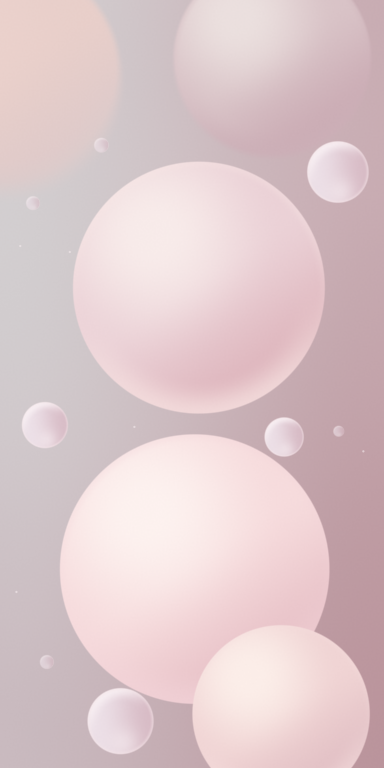
A WebGL 2 fragment shader for this background:

```glsl
#version 300 es
precision highp float;

uniform vec2 u_resolution;
out vec4 fragColor;

#define LIGHT_POS vec2(-0.36, 0.42)
#define RIM_STRENGTH 0.65
#define HAZE_AMOUNT 0.012
#define GRAIN_AMOUNT 0.006
#define SPECK_CELLS 7.0
#define SPECK_DENSITY 0.10

const int BUBBLE_COUNT = 8;
// Centre and radius of each small bubble
const vec3 BUBBLES[BUBBLE_COUNT] = vec3[](
    vec3(0.880, 1.552, 0.080), vec3(0.117, 0.893, 0.060),
    vec3(0.740, 0.862, 0.051), vec3(0.314, 0.122, 0.086),
    vec3(0.264, 1.622, 0.019), vec3(0.086, 1.471, 0.018),
    vec3(0.882, 0.877, 0.014), vec3(0.122, 0.276, 0.018));

struct Palette { vec3 lit; vec3 body; vec3 shade; vec3 rim; };

vec2 hash2(vec2 p) {
    vec3 q = fract(p.xyx * vec3(0.1031, 0.1030, 0.0973));
    q += dot(q, q.yzx + 33.33);
    return fract((q.xx + q.yz) * q.zy);
}

float gradientNoise(vec2 p) {
    vec2 i = floor(p), f = fract(p);
    vec2 u = f * f * f * (f * (f * 6.0 - 15.0) + 10.0);
    vec4 corner;
    for (int k = 0; k < 4; k++) {
        vec2 o = vec2(k & 1, k >> 1);
        corner[k] = dot(hash2(i + o) * 2.0 - 1.0, f - o);
    }
    return mix(mix(corner.x, corner.y, u.x), mix(corner.z, corner.w, u.x), u.y);
}

// Grey mist on the left turning to dusty rose on the right
vec3 backdrop(vec2 p) {
    float h = clamp(p.y * 0.5, 0.0, 1.0);
    vec3 left = mix(vec3(0.79, 0.73, 0.75), vec3(0.825, 0.808, 0.815), smoothstep(0.0, 0.7, h));
    vec3 right = mix(vec3(0.73, 0.58, 0.61), vec3(0.785, 0.675, 0.70), smoothstep(0.0, 0.85, h));
    vec3 col = mix(left, right, smoothstep(0.0, 1.05, p.x));
    return col + HAZE_AMOUNT * gradientNoise(p * vec2(3.0, 2.0));
}

// Large matte ball; softness blurs its lower edge
vec3 drawBall(vec3 under, vec2 p, vec3 ball, Palette c, float softness, float px) {
    vec2 q = (p - ball.xy) / ball.z;
    float r = length(q);
    float blur = px / ball.z + softness * mix(0.25, 1.0, smoothstep(0.3, -0.9, q.y));
    float cover = 1.0 - smoothstep(1.0 - blur, 1.0 + blur, r);
    vec3 col = mix(c.lit, c.body, smoothstep(0.1, 1.05, length(q - LIGHT_POS)));
    float shadow = smoothstep(-0.1, 0.95, dot(q, normalize(vec2(0.55, -0.8))));
    col = mix(col, c.shade, shadow * 0.9);
    float rim = smoothstep(0.72, 1.0, r) * smoothstep(0.0, 1.0, dot(q, vec2(0.12, -0.99)));
    rim += 0.4 * smoothstep(0.93, 1.0, r) * smoothstep(-0.6, 0.7, q.y);
    col = mix(col, c.rim, rim * RIM_STRENGTH);
    return mix(under, col, cover);
}

// Small pearly bubble with a bright crescent and a lower glow
vec3 drawBubble(vec3 under, vec2 p, vec3 bubble, float px) {
    vec2 q = (p - bubble.xy) / bubble.z;
    float r = length(q);
    float blur = px / bubble.z;
    float cover = 1.0 - smoothstep(1.0 - blur, 1.0 + blur, r);
    vec3 col = mix(vec3(0.93, 0.88, 0.91), vec3(0.85, 0.74, 0.78), smoothstep(-0.7, 0.9, q.x));
    float crescent = smoothstep(0.55, 0.95, r) * smoothstep(-0.1, 0.9, dot(q, vec2(-0.5, 0.86)));
    float glow = exp(-5.0 * dot(q - vec2(0.1, -0.65), q - vec2(0.1, -0.65)));
    col = mix(col, vec3(0.99, 0.96, 0.97), clamp(0.8 * crescent + 0.45 * glow, 0.0, 1.0));
    col = mix(col, vec3(0.97, 0.91, 0.92), 0.5 * smoothstep(0.88, 1.0, r));
    float opacity = mix(0.6, 0.95, smoothstep(0.018, 0.05, bubble.z));
    return mix(under, col, cover * opacity);
}

// Sparse dust, at most one grain in each cell
float specks(vec2 p, float px) {
    vec2 cell = floor(p * SPECK_CELLS);
    vec2 rnd = hash2(cell + 17.0);
    vec2 pos = (cell + 0.2 + 0.6 * hash2(cell + 41.0)) / SPECK_CELLS;
    float dot_ = 1.0 - smoothstep(0.001, 0.002 + px, length(p - pos));
    return dot_ * step(rnd.x, SPECK_DENSITY);
}

void main() {
    float px = 2.0 / u_resolution.y;
    vec2 p = vec2(0.5, 1.0) + (gl_FragCoord.xy - 0.5 * u_resolution) * px;
    vec3 col = backdrop(p);
    col = mix(col, vec3(0.96, 0.92, 0.93), 0.6 * specks(p, px));

    Palette peach = Palette(vec3(0.92, 0.82, 0.80), vec3(0.91, 0.81, 0.79),
                            vec3(0.87, 0.79, 0.79), vec3(0.85, 0.80, 0.80));
    Palette mauve = Palette(vec3(0.92, 0.875, 0.87), vec3(0.85, 0.765, 0.78),
                            vec3(0.79, 0.665, 0.70), vec3(0.80, 0.69, 0.72));
    Palette rose = Palette(vec3(0.97, 0.92, 0.915), vec3(0.92, 0.82, 0.84),
                           vec3(0.865, 0.70, 0.73), vec3(0.98, 0.91, 0.90));
    Palette blush = Palette(vec3(0.99, 0.945, 0.935), vec3(0.965, 0.86, 0.865),
                            vec3(0.90, 0.745, 0.77), vec3(0.95, 0.83, 0.85));
    Palette cream = Palette(vec3(0.985, 0.93, 0.91), vec3(0.94, 0.83, 0.83),
                            vec3(0.88, 0.745, 0.765), vec3(0.96, 0.87, 0.87));

    col = drawBall(col, p, vec3(0.010, 1.805, 0.303), peach, 0.11, px);
    col = drawBall(col, p, vec3(0.709, 1.849, 0.257), mauve, 0.04, px);
    col = drawBall(col, p, vec3(0.518, 1.251, 0.328), rose, 0.0, px);
    col = drawBall(col, p, vec3(0.507, 0.518, 0.351), blush, 0.0, px);
    col = drawBall(col, p, vec3(0.732, 0.141, 0.231), cream, 0.0, px);
    for (int i = 0; i < BUBBLE_COUNT; i++) col = drawBubble(col, p, BUBBLES[i], px);

    col += GRAIN_AMOUNT * gradientNoise(p * 180.0);
    fragColor = vec4(clamp(col, 0.0, 1.0), 1.0);
}
```
